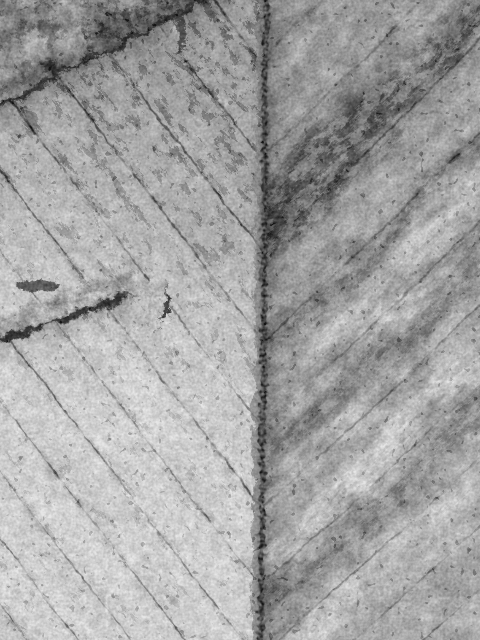
Reproduce this texture procedurally as a WebGL 1 fragment shader.

```glsl
precision highp float;
// Weathered concrete with board marks meeting in a herringbone at a dark seam.
// Each side warps plank coordinates for worn grooves and streaks; broken ledges,
// speckled stains, pits and grain are layered over a broad tonal gradient.
uniform vec2 u_resolution;

const float ASPECT = 0.75;
const float SEAM_TOP = 0.416;
const float SEAM_LEAN = 0.008;
const float SEAM_HALF_WIDTH = 0.0045;
const float PLANK_WIDTH = 0.08;
const float GROOVE_HALF_WIDTH = 0.0014;
const float GROOVE_DEPTH = 0.30;
const float GRAIN = 0.12;
const float MOTTLE = 0.15;
const float LEFT_SLOPE = 1.29;

vec2 gradientAt(vec2 cell) {
  vec2 h = vec2(dot(cell, vec2(127.1, 311.7)), dot(cell, vec2(269.5, 183.3)));
  return fract(sin(h) * 43758.55) * 2.0 - 1.0;
}

float noise(vec2 p) {
  vec2 i = floor(p), f = fract(p);
  vec2 u = f * f * f * (f * (f * 6.0 - 15.0) + 10.0);
  vec2 e = vec2(0.0, 1.0);
  float low = mix(dot(gradientAt(i), f), dot(gradientAt(i + e.yx), f - e.yx), u.x);
  float high = mix(dot(gradientAt(i + e), f - e), dot(gradientAt(i + 1.0), f - 1.0), u.x);
  return mix(low, high, u.y);
}

// Octaves stay axis aligned so that stretched domains give clean streaks.
float fbm(vec2 p) {
  float sum = 0.0, amp = 0.6;
  for (int i = 0; i < 5; i++) {
    sum += amp * noise(p);
    p = 1.97 * p + vec2(7.3, 3.1);
    amp *= 0.68;
  }
  return sum;
}

float below(float edge, float soft, float x) {
  return 1.0 - smoothstep(edge - soft, edge + soft, x);
}

float bump(float x, float center, float width) {
  float d = (x - center) / width;
  return exp(-d * d);
}

float flake(vec2 p, vec2 center, vec2 radius) {
  return below(1.0, 0.15, length((p - center) / radius) + 1.3 * fbm(p * 55.0));
}

// Worn, broken line between planks; q is (along, across) the boards.
float groove(float k, vec2 q) {
  k += 0.06 * noise(q * 12.0) + 0.035 * noise(q * 70.0);
  float d = abs(fract(k + 0.5) - 0.5) * PLANK_WIDTH;
  float row = floor(k + 0.5) * 7.37;
  float wear = noise(vec2(q.x * 7.0, row)) + 0.7 * noise(vec2(q.x * 45.0, row));
  float strength = 0.25 + 0.75 * smoothstep(-0.2, 0.3, wear);
  float ragged = d + 0.0022 * noise(q * 150.0);
  float line = below(GROOVE_HALF_WIDTH, 0.0014, ragged);
  float stain = smoothstep(0.0, 0.2, fbm(q * vec2(25.0, 45.0))) * exp(-d / 0.009);
  return strength * (line + 0.1 * exp(-d / 0.005)) + 0.4 * stain;
}

float leftWall(vec2 p) {
  float c = p.y - LEFT_SLOPE * p.x;
  float k = (0.1458 - sqrt(0.02126 - 0.00936 * (c + 0.28))) / 0.00468;
  vec2 q = vec2(dot(p, vec2(0.61, 0.79)), dot(p, vec2(0.79, -0.61)));
  float age = 1.0 - smoothstep(0.0, 0.7, p.y + 0.4 * (0.2 - p.x));
  float tone = 0.81 - 0.18 * age + 0.10 * fbm(q * vec2(7.0, 18.0));
  float spots = smoothstep(0.10, 0.19, fbm(q * vec2(24.0, 46.0)) - 0.10 + 0.13 * age);
  tone -= (0.09 + 0.07 * age) * spots;
  return tone - GROOVE_DEPTH * groove(k, q);
}

float rightWall(vec2 p, float dx) {
  float r = p.y + (1.0 - 0.13 * p.y) * dx;
  float k = (0.1536 - sqrt(0.02359 - 0.0156 * (r - 0.242))) / 0.0078;
  vec2 q = vec2(dot(p, vec2(0.73, -0.68)), dot(p, vec2(0.68, 0.73)));
  float s = r + 0.12 * fbm(q * vec2(5.0, 13.0));
  float tone = 0.61 + 0.06 * smoothstep(0.3, 1.1, r);
  // Speckled stains and pale runs following the boards.
  float stain = 0.30 * bump(s, 0.35, 0.055) + 0.17 * bump(s, 0.55, 0.03);
  stain += 0.17 * bump(s, 0.72, 0.04) + 0.18 * bump(s, 0.95, 0.035);
  float speckle = smoothstep(-0.12, 0.14, fbm(q * vec2(26.0, 48.0)));
  tone -= stain * (0.35 + 0.65 * speckle);
  float pale = 0.05 * bump(s, 0.49, 0.03) + 0.12 * bump(s, 0.635, 0.035);
  pale += 0.09 * bump(s, 0.79, 0.02) + 0.13 * bump(s, 0.88, 0.02);
  pale += 0.11 * bump(s, 1.05, 0.03);
  tone += pale * (0.5 + 0.5 * smoothstep(-0.1, 0.08, fbm(q * vec2(14.0, 40.0))));
  tone += 0.16 * fbm(q * vec2(8.0, 28.0)) + 0.18 * fbm(p * 19.0);
  tone -= 0.09 * exp(-dx / 0.03);
  return tone - 0.6 * GROOVE_DEPTH * groove(k, q);
}

// Raised broken edges, with a dark undercut and a soft shadow beneath.
float addLedges(float tone, vec2 p) {
  float chips = fbm(p * 32.0);
  float gap = 0.0045 + 0.009 * noise(p * 23.0);
  float top = p.y - 0.167 + 0.53 * p.x + 0.028 * chips;
  float crust = 0.57 + 0.42 * fbm(p * 21.0) - 0.13 * smoothstep(0.02, 0.2, chips);
  crust -= 0.20 * smoothstep(-0.065, -0.015, top) * smoothstep(0.03, 0.14, p.x);
  tone = mix(tone, crust, below(0.0, 0.003, top));
  tone -= 0.20 * exp(-max(top, 0.0) / 0.024) * smoothstep(-0.003, 0.003, top);
  tone = mix(tone, 0.18, 0.9 * below(gap, 0.003, abs(top)));

  float mid = p.y - 0.532 + 0.345 * p.x + 0.022 * chips;
  float span = below(0.207, 0.01, p.x + 0.02 * chips);
  float lip = smoothstep(-0.048, -0.032, mid) * below(0.0, 0.003, mid) * span;
  tone = mix(tone, 0.60 + 0.5 * fbm(p * 40.0), 0.85 * lip);
  tone -= 0.22 * span * exp(-max(mid, 0.0) / 0.016) * smoothstep(-0.003, 0.003, mid);
  tone = mix(tone, 0.17, 0.9 * span * below(gap + 0.001, 0.003, abs(mid)));
  tone = mix(tone, 0.31, 0.85 * flake(p, vec2(0.058, 0.447), vec2(0.028, 0.009)));

  // Lifted flakes and their cast shadows.
  tone = mix(tone, 0.24, flake(p, vec2(0.252, 0.474), vec2(0.015, 0.028)));
  tone = mix(tone, 0.75 + 0.3 * chips, flake(p, vec2(0.245, 0.466), vec2(0.015, 0.033)));
  tone = mix(tone, 0.30, flake(p, vec2(0.279, 0.055), vec2(0.013, 0.027)));
  return mix(tone, 0.60 + 0.3 * chips, flake(p, vec2(0.272, 0.058), vec2(0.009, 0.023)));
}

void main() {
  vec2 uv = gl_FragCoord.xy / u_resolution;
  vec2 p = vec2(uv.x * ASPECT, 1.0 - uv.y);
  float dx = p.x - SEAM_TOP + SEAM_LEAN * p.y + 0.003 * noise(vec2(p.y * 22.0, 3.7));
  float tone;
  if (dx < 0.0) {
    tone = addLedges(leftWall(p), p);
    float fringe = -dx + 0.026 * fbm(p * vec2(45.0, 26.0));
    tone = mix(tone, 0.54, 0.75 * below(0.014, 0.002, fringe));
  } else {
    tone = rightWall(p, dx);
  }

  // Gritty seam, fine pits and surface grain.
  float grit = noise(p * 125.0);
  float seam = below(SEAM_HALF_WIDTH, 0.0025, abs(dx) + 0.009 * grit);
  tone = mix(tone, 0.25 + 0.45 * noise(p * 170.0), 0.9 * seam);
  tone -= 0.15 * exp(-abs(dx) / 0.008) * (1.0 - seam);
  tone -= 0.17 * smoothstep(0.30, 0.42, noise(p * 110.0 + 11.0));
  tone += MOTTLE * fbm(p * 55.0);
  tone += GRAIN * (noise(p * 237.0) + 0.5 * grit);
  gl_FragColor = vec4(vec3(clamp(tone, 0.08, 0.90)), 1.0);
}
```
